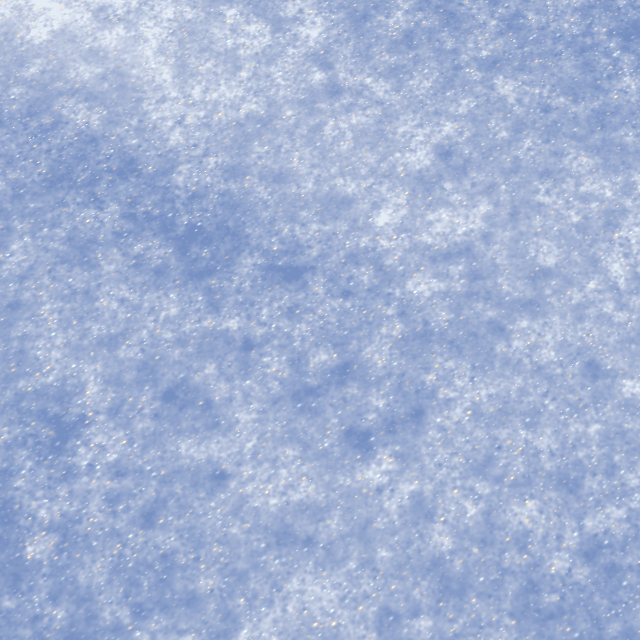
This texture is drawn by a three.js fragment shader. Its source:

```glsl
// Sunlit snow in blue shade: broad soft light, clumps and grains from layered
// cellular bumps, and scattered warm and white glints. The ground recedes
// upward, so features get finer and flatter toward the top.
varying vec2 vUv;

const vec3 SHADOW_BLUE = vec3(0.51, 0.60, 0.78);
const vec3 SNOW_BLUE = vec3(0.69, 0.74, 0.85);
const vec3 SNOW_LIGHT = vec3(0.89, 0.92, 0.96);
const vec3 GLINT_WHITE = vec3(1.0, 1.0, 0.99);
const vec3 GLINT_WARM = vec3(1.0, 0.84, 0.66);
const vec3 GLINT_COOL = vec3(0.86, 0.95, 1.0);
const vec2 SLOPE = vec2(0.88, -0.47);
const vec2 LEVEL = vec2(1.0, 0.0);

vec3 hash3(vec2 cell) {
  vec3 h = fract(cell.xyx * vec3(0.1031, 0.1030, 0.0973));
  h += dot(h, h.yxz + 33.33);
  return fract((h.xxy + h.yzz) * h.zyx);
}

// Coordinates of p along an axis and across it
vec2 alongAxis(vec2 p, vec2 axis) {
  return vec2(dot(p, axis), dot(p, vec2(-axis.y, axis.x)));
}

// Soft elliptical pool of light or shade
float pool(vec2 p, vec2 center, vec2 axis, vec2 size) {
  vec2 e = alongAxis(p - center, axis) / size;
  return exp(-dot(e, e));
}

// Cellular noise: one round bump per cell, raised or sunken at random
float bumps(vec2 p, float seed) {
  vec2 cell = floor(p);
  float sum = 0.0;
  for (int y = -1; y <= 1; y++) {
    for (int x = -1; x <= 1; x++) {
      vec2 id = cell + vec2(float(x), float(y));
      vec3 rnd = hash3(id + seed);
      vec2 d = p - id - rnd.xy;
      float falloff = max(0.0, 1.0 - dot(d, d));
      sum += (2.0 * rnd.z - 1.0) * falloff * falloff;
    }
  }
  return sum;
}

// Sparse tilted sparkles: rgb is tint times cover, a is cover
vec4 glints(vec2 p, float share, float radius, float warmth, float seed) {
  vec2 cell = floor(p);
  vec4 sum = vec4(0.0);
  for (int y = -1; y <= 1; y++) {
    for (int x = -1; x <= 1; x++) {
      vec2 id = cell + vec2(float(x), float(y));
      vec3 place = hash3(id + seed);
      vec3 look = hash3(id + seed + 57.0);
      vec2 d = alongAxis(p - id - place.xy, normalize(vec2(1.0, 0.8)));
      d /= radius * vec2(1.35, 0.85) * mix(0.7, 1.25, look.x);
      float shine = step(place.z, share) * mix(0.45, 1.25, look.y);
      float cover = min(1.0, shine * exp(-dot(d, d)));
      vec3 fringe = mix(GLINT_COOL, GLINT_WARM, step(look.z, warmth));
      sum += vec4(mix(fringe, GLINT_WHITE, cover * cover), 1.0) * cover;
    }
  }
  return sum / max(1.0, sum.a);
}

vec3 addGlints(vec3 color, vec4 glint, float strength) {
  return color * (1.0 - glint.a * strength) + glint.rgb * strength;
}

// Broad light over the drift: 0 is shadow, 1 is snow, 2 is light
float driftLight(vec2 p) {
  float light = 0.66;
  light += 0.75 * pool(p, vec2(0.08, 0.99), SLOPE, vec2(0.32, 0.12));
  light += 0.30 * pool(p, vec2(0.70, 0.68), SLOPE, vec2(0.50, 0.17));
  light += 0.15 * pool(p, vec2(0.50, 0.24), SLOPE, vec2(0.35, 0.12));
  light -= 0.45 * pool(p, vec2(0.24, 0.69), SLOPE, vec2(0.38, 0.10));
  light -= 0.35 * pool(p, vec2(0.95, 0.99), LEVEL, vec2(0.28, 0.12));
  light -= 0.30 * pool(p, vec2(0.00, 0.10), LEVEL, vec2(0.28, 0.25));
  light -= 0.30 * pool(p, vec2(0.95, 0.10), LEVEL, vec2(0.22, 0.14));
  return light - 0.45 * pool(p, vec2(0.09, 0.32), LEVEL, vec2(0.06, 0.05));
}

vec3 snowColor(float light) {
  vec3 color = mix(SHADOW_BLUE, SNOW_BLUE, clamp(light, -0.22, 1.0));
  return mix(color, SNOW_LIGHT, clamp(light - 1.0, 0.0, 1.0));
}

void main() {
  // Receding ground, slightly sheared
  vec2 ground = vec2(vUv.x - 0.5, vUv.y) * (1.0 + 0.35 * vUv.y);
  ground.x -= 0.15 * ground.y;

  // Clumps, with rougher grain where they catch the light
  float clumps = 0.20 * bumps(ground * 11.0, 3.0)
               + 0.40 * bumps(ground * 23.0, 17.0)
               + 0.36 * bumps(ground * 47.0, 31.0);
  float grain = 0.34 * bumps(ground * 100.0, 43.0)
              + 0.32 * bumps(ground * 190.0, 71.0);
  float lit = smoothstep(-0.35, 0.35, clumps);

  // Wind streaks in the bright upper left
  float windy = pool(vUv, vec2(0.08, 0.95), SLOPE, vec2(0.35, 0.16));
  float streaks = bumps(alongAxis(vUv, SLOPE) * vec2(12.0, 45.0), 89.0);

  float light = driftLight(vUv) + clumps * (1.0 - 0.4 * windy);
  light += grain * mix(0.55, 1.25, lit) + 0.25 * windy * streaks;
  vec3 color = snowColor(light);

  // Fine sparkle favors lit clumps; larger glints fall anywhere
  color = addGlints(color, glints(ground * 95.0, 0.30, 0.17, 0.35, 101.0), mix(0.25, 0.85, lit));
  color = addGlints(color, glints(ground * 48.0, 0.24, 0.125, 0.60, 137.0), mix(0.65, 1.0, lit));
  gl_FragColor = vec4(color, 1.0);
}
```
